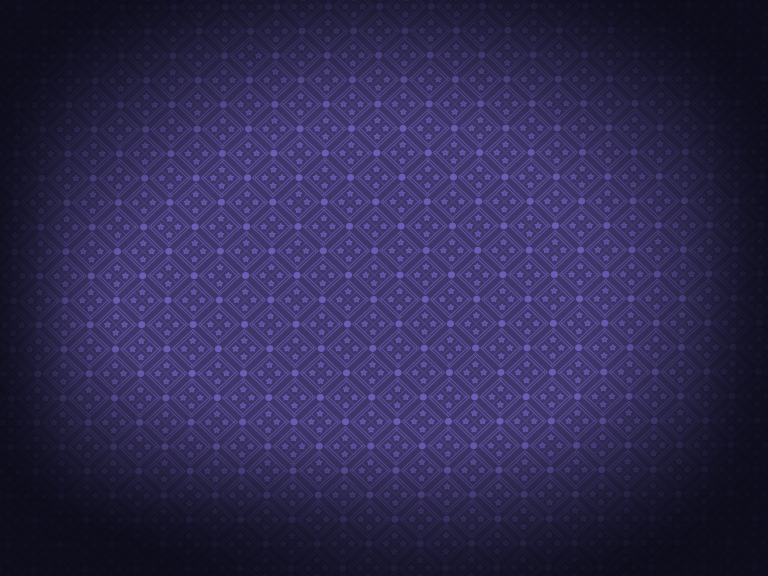
Reproduce this background procedurally as a Shadertoy shader.

```glsl
// Damask wallpaper: a slightly sheared lattice of framed diamonds, each holding
// four small flowers, with round studs between them. The pattern brightens an
// indigo ground lit by a broad soft glow that falls to near black at the corners.

const vec3 GLOW_COLOR = vec3(0.243, 0.212, 0.412);
const vec3 DARK_COLOR = vec3(0.048, 0.046, 0.100);
const vec2 LATTICE_STEP = vec2(0.04467, 0.04241);  // half spacing of the studs
const vec2 LATTICE_ANCHOR = vec2(0.6944, 0.5226);  // one stud near the middle

// Antialiased coverage of a filled shape from its signed distance.
float fillMask(float dist, float px) {
    return clamp(0.5 - dist / px, 0.0, 1.0);
}

// Box-filtered coverage of a line, also correct below one pixel.
float lineMask(float dist, float halfWidth, float px) {
    return fillMask(dist - halfWidth, px) - fillMask(dist + halfWidth, px);
}

float softSpot(vec2 p, vec2 center, vec2 radius) {
    vec2 d = (p - center) / radius;
    return exp(-dot(d, d));
}

// Turn diagonal lattice axes back to upright ones.
vec2 upright(vec2 d) {
    return 0.5 * vec2(d.x + d.y, d.x - d.y);
}

// Five-petalled flower with a small open heart.
float flowerMask(vec2 p, float radius, float px) {
    float r = length(p);
    float petals = radius * (0.86 + 0.18 * cos(5.0 * atan(p.x, p.y + 1e-5)));
    float heart = fillMask(r - 0.2 * radius, px);
    return fillMask(r - petals, px) * (1.0 - 0.5 * heart);
}

// Double frame with crossing corners, an inner cross and four flowers.
float diamondMask(vec2 d, float px) {
    const float OUTER = 0.80, INNER = 0.66, HALF_LINE = 0.017;
    const float TO_LENGTH = 0.7071;
    vec2 a = abs(d);
    float edge = (max(a.x, a.y) - OUTER) * TO_LENGTH;
    float inside = fillMask(edge, px);
    vec2 rail = (a - INNER) * TO_LENGTH;
    float rails = max(lineMask(rail.x, HALF_LINE, px), lineMask(rail.y, HALF_LINE, px));
    float frame = max(lineMask(edge, HALF_LINE, px), rails * inside);

    vec2 bar = d * TO_LENGTH;
    float within = fillMask((max(a.x, a.y) - INNER) * TO_LENGTH, px);
    float inner = max(lineMask(bar.x, HALF_LINE, px), lineMask(bar.y, HALF_LINE, px)) * within;

    vec2 petalPos = upright(d - sign(d) * 0.5 * INNER);
    float flower = flowerMask(petalPos, 0.135, px);
    return max(max(0.85 * frame, 0.45 * inner), 0.85 * flower);
}

// Studs sit on the even diagonal points, diamonds on the odd ones.
float patternMask(vec2 p, float px) {
    vec2 q = p - LATTICE_ANCHOR;
    q -= vec2(0.0204 * q.y, 0.0032 * q.x);
    vec2 g = q / LATTICE_STEP;
    vec2 diagonal = vec2(g.x + g.y, g.x - g.y);
    vec2 studPos = upright(mod(diagonal + 1.0, 2.0) - 1.0);
    vec2 diamondPos = mod(diagonal, 2.0) - 1.0;
    float stud = fillMask(length(studPos) - 0.14, px);
    return max(stud, diamondMask(diamondPos, px));
}

// Strength of the light: a wide ellipse with uneven lobes and dim sides.
float glowLevel(vec2 p, float aspect) {
    float r = length((p - vec2(0.655, 0.514)) / vec2(0.595, 0.443));
    float level = 1.0 - smoothstep(0.55, 1.4, r);
    level += 0.16 * softSpot(p, vec2(0.20, 0.43), vec2(0.13, 0.17));
    level += 0.10 * softSpot(p, vec2(0.97, 0.30), vec2(0.18, 0.12));
    level -= 0.20 * softSpot(p, vec2(0.48, 0.10), vec2(0.28, 0.10));
    float sides = smoothstep(-0.08, 0.14, p.x) * smoothstep(-0.08, 0.16, aspect - p.x);
    return clamp(level * sides, 0.0, 1.0);
}

void mainImage(out vec4 fragColor, in vec2 fragCoord) {
    vec2 p = fragCoord / iResolution.y;
    float px = 1.0 / (iResolution.y * LATTICE_STEP.y);

    // Lit ground
    float glow = glowLevel(p, iResolution.x / iResolution.y);
    vec3 color = mix(DARK_COLOR, GLOW_COLOR, glow);

    // Pale pattern, fainter in the shade
    float contrast = mix(0.35, 0.72, glow);
    color *= 1.0 + contrast * patternMask(p, px);

    fragColor = vec4(color, 1.0);
}
```
